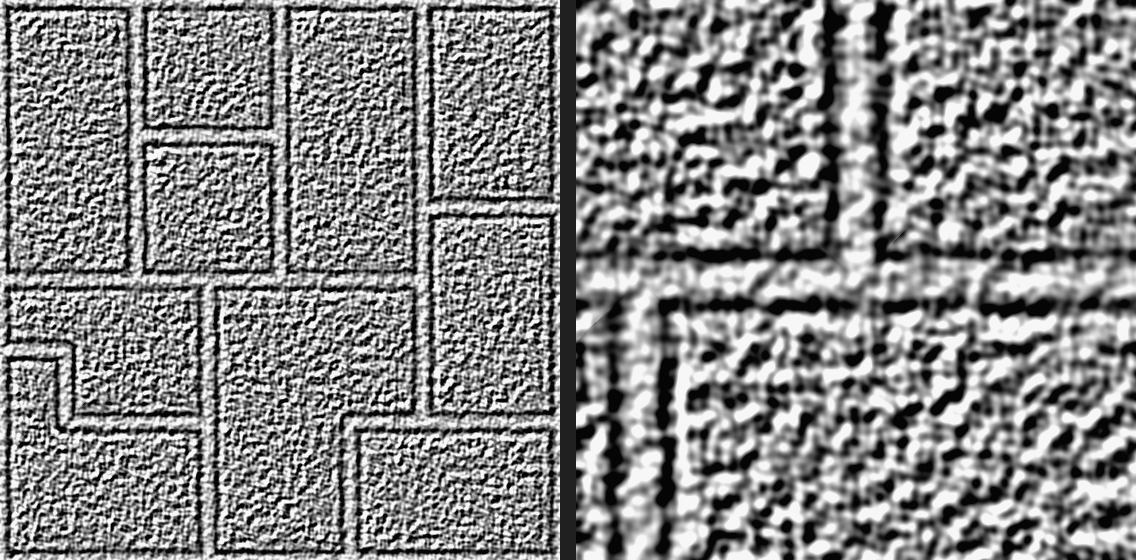
Left, the full canvas; right, a detail of the centre.
Write a Shadertoy shader that draws this texture map.

```glsl
// Embossed grey paving: rough square, oblong and L-shaped slabs on an 8 by 8 grid.
// The nearest seam gives a profile of bright core, dark grooves and pale bevels;
// the grain is gradient noise differenced along the light, and it wraps at the rim.

#define GRID 8.0          // layout units across the canvas
#define GROOVE 0.122      // offset of the dark grooves from a seam
#define GROOVE_WIDTH 0.036
#define BEVEL 0.205       // offset of the pale bevel from a seam
#define BEVEL_WIDTH 0.038
#define GRAIN_FREQ 9.0    // coarse grain cells per layout unit
#define GRAIN_GAIN 1.1
#define EMBOSS_STEP 0.025
#define WOBBLE 0.022      // wander of the seam lines
#define BASE_TONE 0.54

const vec2 LIGHT = vec2(0.6, 0.8); // runs right and down

// Each seam: fixed coordinate, then start and end along the other axis
const vec3 UPRIGHT[8] = vec3[8](
    vec3(0.0, 0.0, 8.0), vec3(8.0, 0.0, 8.0), vec3(1.95, 0.0, 4.0), vec3(4.0, 0.0, 4.0),
    vec3(6.04, 0.0, 6.03), vec3(2.97, 4.0, 8.0), vec3(0.93, 5.0, 6.03), vec3(5.0, 6.03, 8.0));
const vec3 LEVEL[8] = vec3[8](
    vec3(0.0, 0.0, 8.0), vec3(8.0, 0.0, 8.0), vec3(4.0, 0.0, 6.04), vec3(1.94, 1.95, 4.0),
    vec3(2.96, 6.04, 8.0), vec3(5.0, 0.0, 0.93), vec3(6.04, 0.93, 2.97), vec3(6.03, 5.0, 8.0));

vec2 hashDirection(vec2 cell) {
    vec3 q = fract(cell.xyx * vec3(0.1031, 0.1030, 0.0973));
    q += dot(q, q.yzx + 33.33);
    float angle = 6.2832 * fract((q.x + q.y) * q.z);
    return vec2(cos(angle), sin(angle));
}

float cornerValue(vec2 cell, vec2 corner, vec2 f, float period) {
    return dot(hashDirection(mod(cell + corner, period)), f - corner);
}

// Gradient noise that repeats once per canvas
float tiledNoise(vec2 p, float freq) {
    float period = GRID * freq;
    p *= freq;
    vec2 cell = floor(p), f = p - cell;
    vec2 u = f * f * f * (f * (f * 6.0 - 15.0) + 10.0);
    float top = mix(cornerValue(cell, vec2(0, 0), f, period),
                    cornerValue(cell, vec2(1, 0), f, period), u.x);
    float bottom = mix(cornerValue(cell, vec2(0, 1), f, period),
                       cornerValue(cell, vec2(1, 1), f, period), u.x);
    return mix(top, bottom, u.y);
}

float grainHeight(vec2 p) {
    return tiledNoise(p, GRAIN_FREQ) + 0.65 * tiledNoise(p, 2.0 * GRAIN_FREQ);
}

vec2 offsetFromSeam(vec2 p, vec3 seam) {
    return p - vec2(seam.x, clamp(p.y, seam.y, seam.z));
}

// Vector from the closest seam point to p
vec2 nearestSeam(vec2 p) {
    vec2 best = vec2(GRID);
    for (int i = 0; i < 8; i++) {
        vec2 a = offsetFromSeam(p, UPRIGHT[i]);
        vec2 b = offsetFromSeam(p.yx, LEVEL[i]).yx;
        if (dot(a, a) < dot(best, best)) best = a;
        if (dot(b, b) < dot(best, best)) best = b;
    }
    return best;
}

float ridge(float d, float centre, float width) {
    float x = (d - centre) / width;
    return exp(-x * x);
}

void mainImage(out vec4 fragColor, in vec2 fragCoord) {
    vec2 p = GRID * fragCoord / iResolution.xy;
    p.y = GRID - p.y;

    // Seam distance with a little wander, and which side faces the light
    vec2 warp = vec2(tiledNoise(p, 3.0), tiledNoise(p + 3.7, 3.0));
    vec2 away = nearestSeam(p + WOBBLE * warp);
    float d = length(away);
    float lit = smoothstep(-0.4, 0.4, dot(away, LIGHT) / max(d, 0.001));
    float wear = tiledNoise(p, 2.0);

    // Grain lit from the upper left, calmer inside the seams
    vec2 stepAlong = EMBOSS_STEP * LIGHT;
    float grain = grainHeight(p + stepAlong) - grainHeight(p - stepAlong);
    float calm = mix(0.6, 1.0, smoothstep(0.10, 0.30, d));
    float tone = BASE_TONE + GRAIN_GAIN * calm * (1.0 + 0.5 * wear) * grain;

    // Bright core, dark grooves, pale bevel and a broken inner crease
    tone += 0.30 * ridge(d, 0.0, 0.075);
    tone -= (0.62 + 0.3 * wear) * ridge(d, GROOVE, GROOVE_WIDTH);
    tone += (mix(0.20, 0.42, lit) + 0.3 * wear) * ridge(d, BEVEL, BEVEL_WIDTH);
    float broken = smoothstep(-0.15, 0.25, tiledNoise(p + 1.3, 1.0));
    tone -= 0.40 * broken * (1.0 - lit) * ridge(d, 0.28, 0.025);

    fragColor = vec4(vec3(clamp(tone, 0.02, 0.97)), 1.0);
}
```
